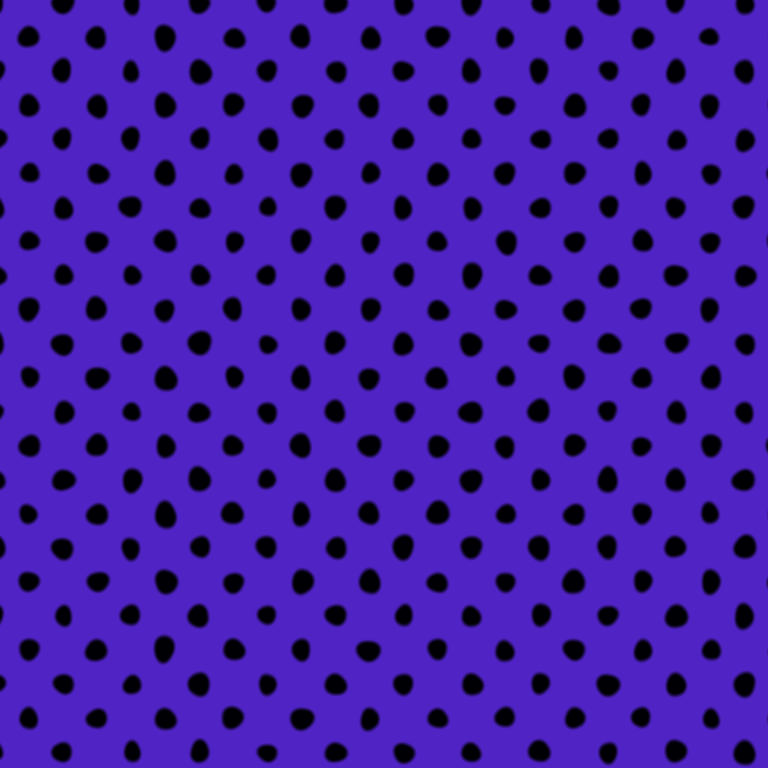
Reproduce this pattern procedurally as a WebGL 2 fragment shader.

```glsl
#version 300 es
precision highp float;
// Small soft black dots on violet, set in staggered rows (half-drop lattice).
// Each lattice cell holds one dot; an integer hash varies its place, size,
// proportions and outline, so the dots look slightly hand-printed.

uniform vec2 u_resolution;
out vec4 outColor;

const vec3 GROUND_COLOR = vec3(0.314, 0.137, 0.773);
const vec3 DOT_COLOR = vec3(0.0, 0.0, 0.015);

const vec2 PITCH = vec2(0.0887, 0.04432);    // dot spacing along a row, row spacing
const vec2 FIRST_DOT = vec2(-0.0065, 0.0205); // centre of the lowest left dot
const float DOT_RADIUS = 0.0136;
const float SIZE_SPREAD = 0.10;    // random size change, relative
const float COLUMN_SPREAD = 0.06;  // size change shared by a column, relative
const float STRETCH = 0.04;        // mean vertical elongation
const float STRETCH_SPREAD = 0.09;
const float JITTER = 0.0016;       // largest shift of a dot centre
const float WOBBLE = 0.045;        // unevenness of the outline
const float SOFTNESS = 0.0036;     // half width of the blurred edge
const float TAU = 6.2831853;

// Integer hash: four random values in 0..1 for a cell and a seed
vec4 hash4(ivec2 cell, int seed) {
    uvec4 v = uvec4(cell.x + 512, cell.y + 512, seed, seed + 17);
    v = v * 1664525u + 1013904223u;
    for (int i = 0; i < 2; i++) {
        v += v.yzxy * v.wxyz;
        v ^= v >> 16u;
    }
    return vec4(v >> 8u) / 16777216.0;
}

// Signed distance to an uneven, slightly stretched dot
float dotDistance(vec2 p, float radius, float stretch, vec2 phase) {
    p *= vec2(1.0 + stretch, 1.0 - stretch);
    float angle = atan(p.y, p.x + 1e-6);
    float bumps = sin(2.0 * angle + phase.x) + sin(3.0 * angle + phase.y);
    return length(p) - radius * (1.0 + WOBBLE * bumps);
}

void main() {
    vec2 uv = gl_FragCoord.xy / u_resolution;

    // Staggered lattice: odd rows move by half a pitch
    vec2 grid = (uv - FIRST_DOT) / PITCH + 0.5;
    float row = floor(grid.y);
    float parity = mod(row, 2.0);
    grid.x -= 0.5 * parity;
    ivec2 cell = ivec2(floor(grid));
    vec2 local = (fract(grid) - 0.5) * PITCH;

    // Variation of this dot and of its column
    vec4 shape = hash4(cell, 3) * 2.0 - 1.0;
    vec4 outline = hash4(cell, 11);
    float column = hash4(ivec2(cell.x, int(parity)), 29).x * 2.0 - 1.0;
    float radius = DOT_RADIUS * (1.0 + SIZE_SPREAD * shape.z + COLUMN_SPREAD * column);
    float stretch = STRETCH + STRETCH_SPREAD * shape.w;

    // Soft-edged dot over the ground
    float d = dotDistance(local - JITTER * shape.xy, radius, stretch, TAU * outline.xy);
    float edge = max(SOFTNESS, 0.7 / min(u_resolution.x, u_resolution.y));
    float ink = 1.0 - smoothstep(-edge, edge, d);
    outColor = vec4(mix(GROUND_COLOR, DOT_COLOR, ink), 1.0);
}
```
